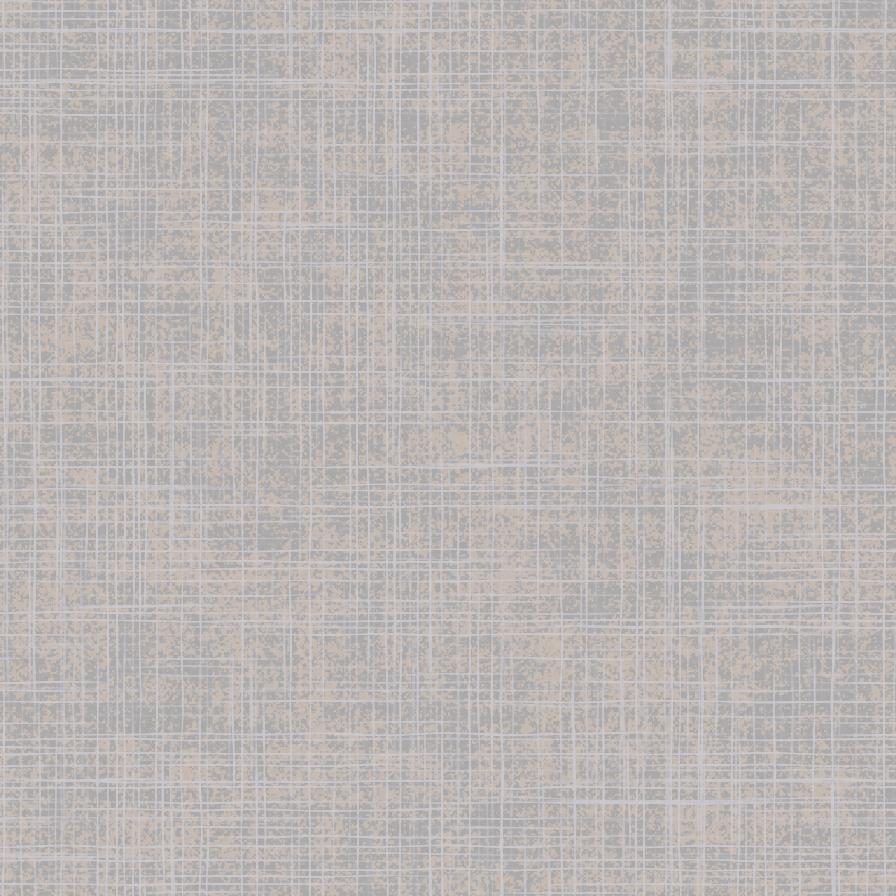
Write a WebGL 2 fragment shader that draws this texture.

```glsl
#version 300 es
precision highp float;
// Grey linen weave: beige speckled ground under fine, uneven pale threads.

uniform vec2 u_resolution;
out vec4 fragColor;

float hash(vec2 p) {
    vec3 q = fract(vec3(p.xyx) * 0.1031);
    q += dot(q, q.yzx + 33.33);
    return fract((q.x + q.y) * q.z);
}

float noise(vec2 p) {
    vec2 cell = floor(p), f = fract(p);
    f = f * f * (3.0 - 2.0 * f);
    return mix(mix(hash(cell), hash(cell + vec2(1, 0)), f.x),
               mix(hash(cell + vec2(0, 1)), hash(cell + vec2(1, 1)), f.x), f.y);
}

// Threads running along p.x, with jittered spacing, wavering and fading.
float threads(vec2 p, float count, float width, float share, float seed) {
    float pixel = 1.0 / min(u_resolution.x, u_resolution.y);
    float row = floor(p.y * count);
    float cover = 0.0;
    for (float i = -1.0; i <= 1.0; i++) {
        float id = row + i + seed;
        float waver = noise(vec2(p.x * 14.0, id * 7.3)) - 0.5;
        float center = (row + i + 0.5 + 0.6 * (hash(vec2(id, 3.7)) - 0.5)) / count + 0.003 * waver;
        float halfWidth = 0.5 * width * (0.7 + 0.6 * noise(vec2(p.x * 45.0, id * 3.1)));
        float body = 1.0 - smoothstep(-0.5 * pixel, 0.5 * pixel, abs(p.y - center) - halfWidth);
        float fade = 0.6 * noise(vec2(p.x * 7.0 + 50.0 * hash(vec2(id, 9.1)), id * 5.7))
                   + 0.4 * hash(vec2(id, 21.3));
        float strength = smoothstep(0.75 - share, 1.15 - share, fade);
        cover = max(cover, body * strength);
    }
    return cover;
}

void main() {
    vec2 p = gl_FragCoord.xy / min(u_resolution.x, u_resolution.y);

    // Beige grains gather in short streaks along both weave directions
    float streaks = noise(p * vec2(95.0, 13.0) + 11.0) + noise(p * vec2(13.0, 95.0) + 47.0) - 1.0;
    float patches = noise(p * 9.0 + 83.0) - 0.5;
    float grain = 0.65 * noise(p * 310.0) + 0.35 * hash(floor(p * 512.0) + 5.0);
    float threshold = 0.53 - 0.28 * streaks - 0.12 * patches;
    float speckle = smoothstep(threshold - 0.12, threshold + 0.12, grain);
    vec3 color = mix(vec3(0.67, 0.664, 0.667), vec3(0.775, 0.727, 0.693), speckle);

    // Fine weave and sparser, bolder strands
    float across = max(threads(p, 112.0, 0.0021, 0.45, 100.0),
                       threads(p, 41.0, 0.0027, 0.3, 400.0));
    float upright = max(threads(p.yx, 106.0, 0.0021, 0.45, 700.0),
                        threads(p.yx, 38.0, 0.0029, 0.3, 1000.0));
    float weave = 1.0 - (1.0 - across) * (1.0 - upright);
    color = mix(color, vec3(0.797, 0.789, 0.808), 0.9 * weave);

    // Faint fibre tone
    color += 0.02 * (noise(p * 256.0 + 19.0) - 0.5);
    fragColor = vec4(color, 1.0);
}
```
